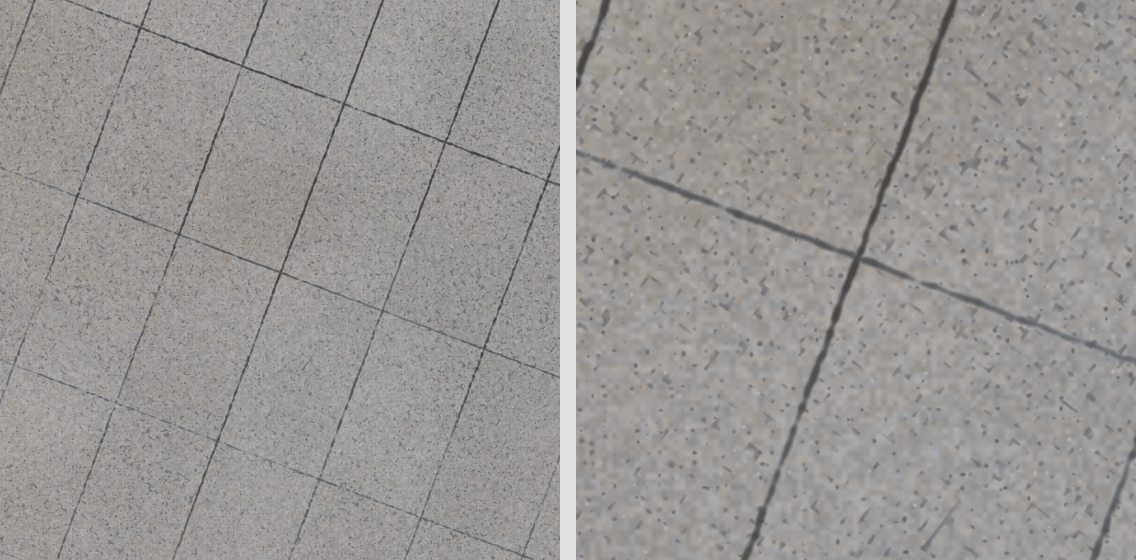
Left, the full canvas; right, a detail of the centre.
Write a three.js fragment shader that draws this texture.

```glsl
#define SLAB vec2(0.194, 0.3214)
#define CROSSING vec2(0.5013, 0.513)
#define TILT 0.3587
#define JOINT_WIDTH 0.0039
#define EDGE_SOFT 0.0015
#define GRAIN_FREQ 300.0
#define GRAIN_AMOUNT 0.13
#define PIT_FREQ 250.0
#define PIT_AMOUNT 0.62
#define SPECK_FREQ 150.0
#define SPECK_CHANCE 0.2
#define STAIN_AMOUNT 0.07

varying vec2 vUv;

const vec3 CONCRETE = vec3(0.624, 0.614, 0.608);
const vec3 WARM_TINT = vec3(0.014, 0.002, -0.013);
const vec3 PIT_DARK = vec3(0.37, 0.37, 0.385);
const vec3 SPECK_LIGHT = vec3(0.72, 0.71, 0.70);
const vec3 JOINT_DARK = vec3(0.26, 0.255, 0.255);
const vec3 JOINT_DUSTY = vec3(0.44, 0.47, 0.51);

float hash(vec2 p) {
  vec3 q = fract(vec3(p.xyx) * 0.1031);
  q += dot(q, q.yzx + 33.33);
  return fract((q.x + q.y) * q.z);
}

float noise(vec2 p) {
  vec2 i = floor(p);
  vec2 f = fract(p);
  f = f * f * (3.0 - 2.0 * f);
  return mix(mix(hash(i), hash(i + vec2(1.0, 0.0)), f.x),
             mix(hash(i + vec2(0.0, 1.0)), hash(i + vec2(1.0, 1.0)), f.x), f.y);
}

float fbm(vec2 p) {
  float sum = 0.0;
  float weight = 0.5;
  for (int i = 0; i < 4; i++) {
    sum += weight * noise(p);
    p = p * 2.03 + 17.1;
    weight *= 0.5;
  }
  return sum / 0.9375;
}

// Soft stones, one per cell: a dark layer and a sparse light layer
vec3 addSpecks(vec3 color, vec2 p) {
  for (int layer = 0; layer < 2; layer++) {
    float isLight = float(layer);
    vec2 q = p * SPECK_FREQ + isLight * vec2(37.4, 71.7);
    vec2 cell = floor(q);
    vec2 center = 0.3 + 0.4 * vec2(hash(cell + 5.3), hash(cell + 19.7));
    vec2 stretch = mix(vec2(0.75), vec2(1.4), vec2(hash(cell + 27.0), hash(cell + 33.0)));
    float radius = mix(0.1, 0.22, hash(cell + 41.1));
    float stone = 1.0 - smoothstep(radius - 0.14, radius + 0.14, length((fract(q) - center) * stretch));
    float present = step(hash(cell + 63.9), SPECK_CHANCE * mix(1.0, 0.4, isLight));
    float strength = mix(0.2, 0.9, hash(cell + 87.2));
    color = mix(color, mix(PIT_DARK, SPECK_LIGHT, isLight), stone * present * strength);
  }
  return color;
}

// Joint lines at multiples of the spacing; fill runs from 0 dusty to 1 open and dark
vec3 addJoint(vec3 color, float across, float along, float spacing, float fill, float seed) {
  float line = floor(across / spacing + 0.5);
  vec2 lane = vec2(along, line * 7.31 + seed);
  float wobble = (noise(lane * vec2(120.0, 1.0)) - 0.5) * 0.0017;
  float d = abs(across - line * spacing + wobble);
  float chips = noise(lane * vec2(210.0, 1.0) + 9.0);
  float wear = noise(lane * vec2(10.0, 1.0) + 4.0);
  float openness = clamp(fill + 0.7 * (wear - 0.5) + 0.5 * (chips - 0.5), 0.0, 1.0);
  float halfWidth = 0.5 * JOINT_WIDTH * mix(0.7, 1.1, openness) * mix(0.65, 1.2, chips);
  float mask = 1.0 - smoothstep(halfWidth - EDGE_SOFT, halfWidth + EDGE_SOFT, d);
  // Dusty stretches break into dashes
  float solid = smoothstep(0.1, 0.6, chips + 0.55 * openness);
  float cover = mix(0.25, 1.0, solid) * mix(0.75, 0.95, openness);
  return mix(color, mix(JOINT_DUSTY, JOINT_DARK, openness), mask * cover);
}

void main() {
  // Slab frame: x along the rows, y along the columns
  vec2 axis = vec2(cos(TILT), -sin(TILT));
  vec2 offset = vUv - CROSSING;
  vec2 p = vec2(dot(offset, axis), dot(offset, vec2(-axis.y, axis.x)));
  vec2 slabId = floor(p / SLAB);

  // Slab tone, broad stains and warm or cool drift
  float stain = fbm(vUv * 5.0 + 3.7);
  float drift = fbm(vUv * 3.0 + 29.0) - 0.5 + 0.4 * (0.5 - vUv.x);
  vec3 color = CONCRETE + 0.014 * (hash(slabId + 50.0) - 0.5);
  color -= STAIN_AMOUNT * (stain - 0.48);
  color += WARM_TINT * drift * 1.5;
  vec2 patchOffset = (vUv - vec2(0.47, 0.62)) * vec2(5.5, 9.0);
  color -= vec3(0.022, 0.028, 0.036) * exp(-dot(patchOffset, patchOffset));

  // Mineral grain with a slight colour variation
  float fine = noise(vUv * GRAIN_FREQ) - 0.5;
  float coarse = noise(vUv * GRAIN_FREQ * 0.53 + 80.0) - 0.5;
  color += GRAIN_AMOUNT * (0.65 * fine + 0.35 * coarse);
  color += WARM_TINT * 2.0 * (noise(vUv * GRAIN_FREQ * 0.7 + 140.0) - 0.5);

  // Irregular pits, denser where stained
  float pit = noise(mat2(0.8, 0.6, -0.6, 0.8) * vUv * PIT_FREQ + 210.0);
  pit = smoothstep(0.74, 1.0, pit + 0.2 * (stain - 0.48));
  color = mix(color, PIT_DARK, pit * PIT_AMOUNT);
  color = addSpecks(color, vUv);

  // Joints are more open toward the upper right and along the middle column
  float fill = 0.42 + dot(offset, vec2(0.3, 0.7));
  float column = floor(p.x / SLAB.x + 0.5);
  color = addJoint(color, p.y, p.x, SLAB.y, fill, 3.5);
  color = addJoint(color, p.x, p.y, SLAB.x, fill + 0.1 + 0.4 * exp(-column * column), 61.5);

  gl_FragColor = vec4(clamp(color, 0.0, 1.0), 1.0);
}
```
